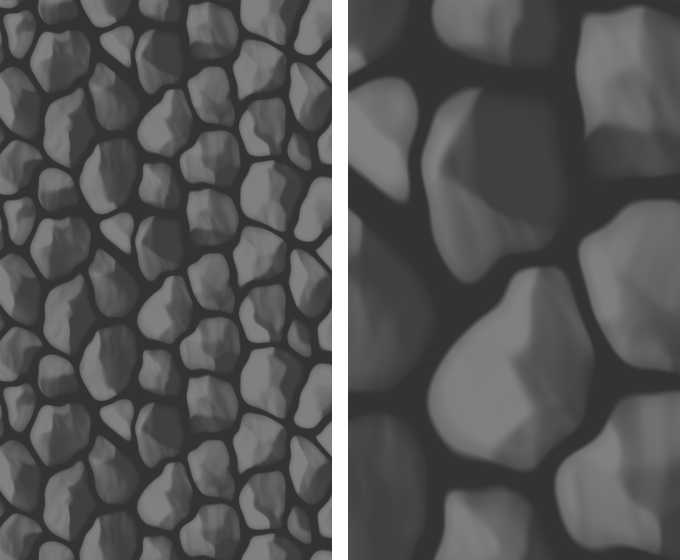
Left, the full canvas; right, a detail of the centre.
Give the GLSL for this texture, as a Shadertoy shader.

```glsl
// Painted grey cobbles in dark grout, repeating three times up the canvas.
// A weighted Voronoi diagram with rounded corners shapes the stones; each one
// is shaded as a few soft-edged tilted facets with brush streaks.

const float TAU = 6.28319;
const vec2 GRID = vec2(7.0, 9.0);        // stones across and up the canvas
const float PERIOD = 3.0;                // rows before the wall repeats
const float JITTER = 0.72;               // scatter of stone centres
const float SIZE_SPREAD = 0.24;          // difference between big and small stones
const float ROUNDING = 15.0;             // lower is rounder
const float GROUT_WIDTH = 0.035;
const float EDGE_BLUR = 0.04;
const float FACET_SHARPNESS = 48.0;
const int FACETS = 5;
const vec2 LIGHT = vec2(-0.93, 0.2);     // facets facing this way are bright
const float GROUT_TONE = 0.2;
const float DARK_TONE = 0.25;
const float BRIGHT_TONE = 0.5;

float hash(vec2 p) {
    return fract(sin(dot(p, vec2(127.1, 311.7))) * 43758.55);
}

float noise(vec2 p) {
    vec2 i = floor(p), f = fract(p);
    f = f * f * (3.0 - 2.0 * f);
    float low = mix(hash(i), hash(i + vec2(1, 0)), f.x);
    float high = mix(hash(i + vec2(0, 1)), hash(i + vec2(1, 1)), f.x);
    return mix(low, high, f.y);
}

// Cell name that repeats vertically
vec2 stoneId(vec2 cell) {
    return vec2(cell.x, mod(cell.y, PERIOD)) + 3.0;
}

vec2 stoneCentre(vec2 cell) {
    vec2 id = stoneId(cell);
    vec2 scatter = vec2(hash(id), hash(id + 17.3)) - 0.5;
    return cell + 0.5 + JITTER * scatter + vec2(0.0, 0.5 * mod(cell.x, 2.0));
}

float stoneWeight(vec2 cell) {
    return SIZE_SPREAD * hash(stoneId(cell) + 41.9);
}

// Squared distance to a stone, reduced for larger stones
float power(vec2 q, vec2 cell) {
    vec2 d = q - stoneCentre(cell);
    return dot(d, d) - stoneWeight(cell);
}

// Brightness from 0 to 1 of the facets around a stone centre
float facetLight(vec2 d, vec2 id) {
    vec2 seed = id * 13.7;
    vec2 w = d + 0.16 * (vec2(noise(d * 3.5 + seed), noise(d * 3.5 + seed + 7.7)) - 0.5);
    float total = 1.0;
    float light = 0.12 + 0.45 * hash(id + 5.1) - 0.3 * w.x;
    for (int k = 0; k < FACETS; k++) {
        vec2 key = id + 23.0 * float(k + 1);
        float angle = TAU * (float(k) + 0.85 * hash(key)) / float(FACETS);
        vec2 dir = vec2(cos(angle), sin(angle));
        float height = mix(0.02, 0.32, hash(key + 2.3)) - dot(w, dir);
        float weight = exp(-FACET_SHARPNESS * max(height, -1.0));
        float along = dot(w, vec2(-dir.y, dir.x)) * (hash(key + 8.9) - 0.5);
        light += weight * (0.47 + 0.47 * dot(dir, LIGHT) + 0.5 * (hash(key + 4.7) - 0.5) + 1.1 * along);
        total += weight;
    }
    light /= total;

    // Brush streaks, mostly steep
    float lean = 1.4 * (hash(id + 9.4) - 0.5);
    vec2 stroke = mat2(cos(lean), sin(lean), -sin(lean), cos(lean)) * d;
    light += 0.26 * (noise(stroke * vec2(7.0, 2.2) + seed) - 0.5);
    light += 0.16 * (noise(stroke * vec2(13.0, 5.0) + seed + 3.1) - 0.5);
    return light;
}

void mainImage(out vec4 fragColor, in vec2 fragCoord) {
    vec2 uv = fragCoord / iResolution.xy;
    vec2 q = uv * GRID;

    // Periodic wobble keeps the outlines hand drawn
    float turn = TAU * q.y / PERIOD;
    q += 0.05 * sin(vec2(2.0 * turn + 1.7 * q.x, 3.0 * turn + 3.9 * q.x));
    q += 0.014 * sin(vec2(7.0 * turn + 5.0 * q.x, 5.0 * turn + 11.0 * q.x));

    // Find the stone that owns this point
    vec2 base = floor(q), owner = base;
    float best = 100.0;
    for (int j = -2; j <= 2; j++)
    for (int i = -2; i <= 2; i++) {
        vec2 cell = base + vec2(i, j);
        float d = power(q, cell);
        if (d < best) { best = d; owner = cell; }
    }

    // Soft minimum of the distances to its borders
    vec2 centre = stoneCentre(owner);
    float sum = 0.0001;
    for (int j = -2; j <= 2; j++)
    for (int i = -2; i <= 2; i++) {
        vec2 cell = owner + vec2(i, j);
        if (i == 0 && j == 0) continue;
        float gap = max(length(stoneCentre(cell) - centre), 0.05);
        sum += exp(-ROUNDING * (power(q, cell) - best) / (2.0 * gap));
    }
    float edge = -log(sum) / ROUNDING;

    // Shade the stone, brighter towards both sides of the wall
    float side = smoothstep(0.3, 0.48, abs(uv.x - 0.5));
    float light = facetLight(q - centre, stoneId(owner)) + 0.14 * side;
    float tone = mix(DARK_TONE, BRIGHT_TONE, smoothstep(-0.05, 0.95, light));
    tone *= mix(0.84, 1.0, smoothstep(0.03, 0.15, edge));

    // Lay it in the grout
    float width = GROUT_WIDTH + 0.012 * sin(2.0 * turn + 2.6 * q.x);
    float stone = smoothstep(width, width + EDGE_BLUR, edge);
    fragColor = vec4(vec3(mix(GROUT_TONE, tone, stone)), 1.0);
}
```
